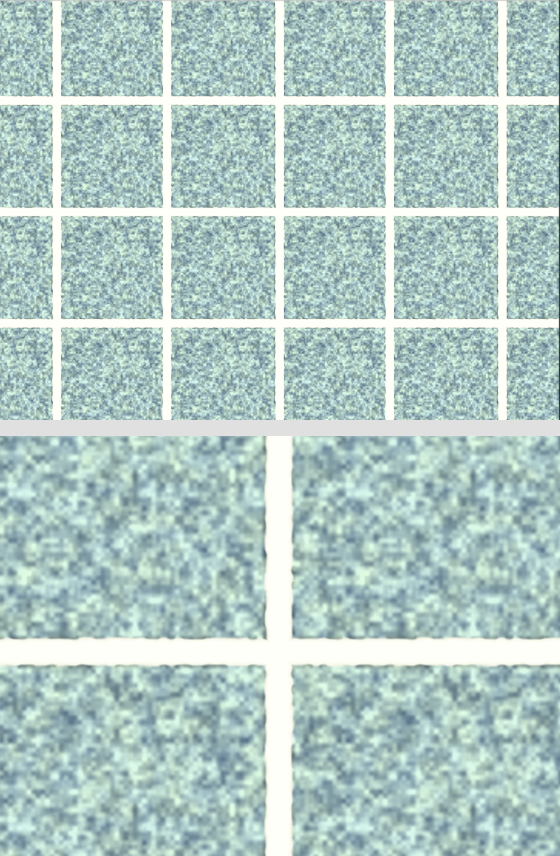
Top: the whole. Bottom: its middle third, enlarged.
A WebGL 2 fragment shader for this pattern:

```glsl
#version 300 es
precision highp float;
// Square speckled blue-green tiles with wide off-white grout lines.

#define PITCH 0.2652        // tile spacing, in canvas heights
#define STAGGER 0.0030      // every second upright joint sits this far left
#define ORIGIN vec2(0.6658, 0.4953)
#define HALF_GROUT 0.0107
#define EDGE_WOBBLE 0.0022
#define GRAIN 38.0          // coarse speckles per tile
#define CONTRAST 1.38
#define MEAN_TONE 0.61

uniform vec2 u_resolution;
out vec4 fragColor;

const vec3 DARK_GLAZE = vec3(0.38, 0.48, 0.54);
const vec3 LIGHT_GLAZE = vec3(0.82, 0.94, 0.88);
const vec3 GROUT = vec3(1.0, 1.0, 0.98);
const vec3 CREAM = vec3(0.96, 0.95, 0.86);

float hash(vec2 p) {
    vec3 q = fract(vec3(p.xyx) * 0.1031);
    q += dot(q, q.yzx + 33.33);
    return fract((q.x + q.y) * q.z);
}

float noise(vec2 p) {
    vec2 i = floor(p), f = fract(p);
    f = f * f * (3.0 - 2.0 * f);
    float low = mix(hash(i), hash(i + vec2(1, 0)), f.x);
    float high = mix(hash(i + vec2(0, 1)), hash(i + vec2(1, 1)), f.x);
    return mix(low, high, f.y);
}

// Mottled glaze; p spans 0 to 1 across a tile.
vec3 glaze(vec2 p) {
    float coarse = noise(p * GRAIN + 7.0);
    float fine = noise(p * GRAIN * 1.9 + 91.0);
    float cloud = noise(p * 5.0 + 31.0) - 0.5;
    float tone = MEAN_TONE + CONTRAST * (0.6 * coarse + 0.4 * fine - 0.5);
    tone += 0.12 * cloud;
    float tint = noise(p * GRAIN * 0.6 + 53.0) - 0.5;
    vec3 color = mix(DARK_GLAZE, LIGHT_GLAZE, clamp(tone, 0.0, 1.08));
    return color + tint * vec3(0.04, 0.02, -0.05);
}

void main() {
    vec2 uv = gl_FragCoord.xy / u_resolution.y;
    float aspect = u_resolution.x / u_resolution.y;
    float pixel = 1.0 / u_resolution.y;

    // Tile-local position; columns alternate narrow and wide.
    vec2 local = mod(uv - ORIGIN, vec2(2.0 * PITCH, PITCH));
    float narrow = PITCH - STAGGER;
    float odd = step(narrow, local.x);
    local.x -= odd * narrow;
    vec2 size = vec2(mix(narrow, PITCH + STAGGER, odd), PITCH);

    // Distance inward from the slightly ragged tile edge.
    vec2 inset = min(local, size - local);
    float edge = min(inset.x, inset.y) - HALF_GROUT;
    float rough = noise(local / PITCH * 45.0 + 17.0);
    edge += EDGE_WOBBLE * (rough - 0.5);

    // Glaze with a broken dark rim.
    vec3 tile = glaze(local / PITCH);
    float rim = 1.0 - smoothstep(0.0005, 0.0045, edge);
    tile *= 1.0 - 0.22 * rim * smoothstep(0.3, 0.7, rough);

    // Grout with a faint warm fringe beside the tiles.
    float fringe = smoothstep(-0.0035, 0.0, edge);
    vec3 grout = mix(GROUT, CREAM, 0.6 * fringe);
    float soft = max(0.75 * pixel, 0.0013);
    vec3 color = mix(grout, tile, smoothstep(-soft, soft, edge));

    // Thin grey line along the top and dark line along the right.
    float topLine = smoothstep(-pixel, pixel, uv.y - 0.9982);
    float rightLine = smoothstep(-pixel, pixel, uv.x - aspect + 0.0022);
    color = mix(color, vec3(0.77), topLine);
    color = mix(color, vec3(0.08, 0.10, 0.11), rightLine);
    fragColor = vec4(color, 1.0);
}
```
